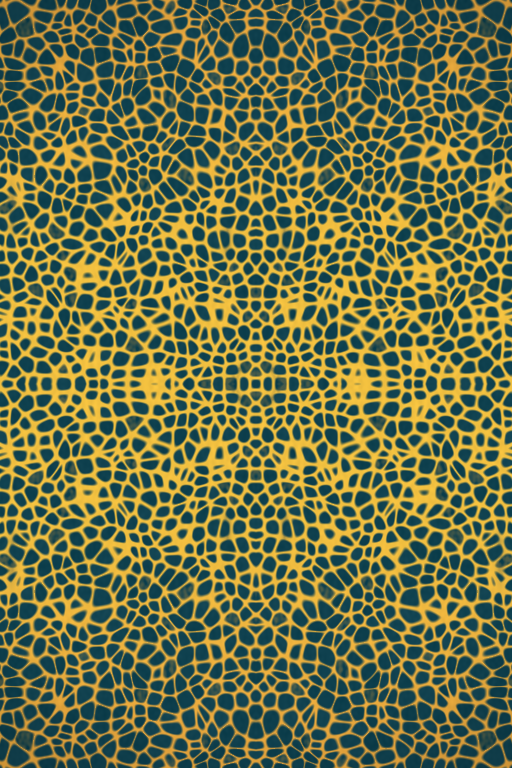
This pattern is drawn by a WebGL 2 fragment shader. Its source:

```glsl
#version 300 es
precision highp float;
// Mirrored web of golden membranes around rounded, dark teal cells.

#define CELLS 54.0        // cells per canvas height
#define CENTER_DENSITY 6.0
#define JITTER 0.92
#define ROUNDING 10.5
#define SOFTNESS 0.092
#define WALL 0.046        // wall half width, in cells
#define WARP 0.5
#define TEAL vec3(0.06, 0.255, 0.31)
#define GOLD vec3(0.95, 0.755, 0.25)
#define AMBER vec3(0.92, 0.66, 0.24)
#define OLIVE vec3(0.43, 0.42, 0.27)

uniform vec2 u_resolution;
out vec4 fragColor;

vec2 hash2(vec2 p) {
    vec3 q = fract(p.xyx * vec3(0.1031, 0.1030, 0.0973));
    q += dot(q, q.yzx + 33.33);
    return fract((q.xx + q.yz) * q.zy);
}

float gradientNoise(vec2 p) {
    vec2 i = floor(p), f = fract(p);
    vec2 u = f * f * f * (f * (f * 6.0 - 15.0) + 10.0);
    vec2 e = vec2(1.0, 0.0);
    float a = dot(hash2(i) * 2.0 - 1.0, f);
    float b = dot(hash2(i + e.xy) * 2.0 - 1.0, f - e.xy);
    float c = dot(hash2(i + e.yx) * 2.0 - 1.0, f - e.yx);
    float d = dot(hash2(i + 1.0) * 2.0 - 1.0, f - 1.0);
    return mix(mix(a, b, u.x), mix(c, d, u.x), u.y);
}

// Sites mirror across both axes; row and column zero lie on them.
vec2 cellSite(vec2 id) {
    vec2 offset = (hash2(abs(id) + 17.0) - 0.5) * JITTER;
    return sign(id) * (abs(id) + offset);
}

// x: rounded distance to the cell wall, yz: id of the cell.
vec3 roundedCells(vec2 q) {
    vec2 base = floor(q + 0.5), nearId = base, nearSite = base;
    float best = 1e3;
    for (int y = -1; y <= 1; y++)
    for (int x = -1; x <= 1; x++) {
        vec2 id = base + vec2(x, y), site = cellSite(id);
        float d = dot(site - q, site - q);
        if (d < best) { best = d; nearId = id; nearSite = site; }
    }
    float sum = 0.0;
    for (int y = -2; y <= 2; y++)
    for (int x = -2; x <= 2; x++) {
        vec2 id = nearId + vec2(x, y);
        if (id == nearId) continue;
        vec2 site = cellSite(id);
        float d = dot(0.5 * (nearSite + site) - q, normalize(site - nearSite));
        sum += exp(-ROUNDING * d);
    }
    return vec3(-log(sum) / ROUNDING, nearId);
}

// Star-like thickenings where many membranes meet: xy place, z radius.
float junctions(vec2 p) {
    vec3 nodes[12] = vec3[12](
        vec3(0.135, 0.0, 0.018), vec3(0.094, 0.200, 0.017),
        vec3(0.171, 0.212, 0.018), vec3(0.050, 0.236, 0.012),
        vec3(0.246, 0.298, 0.016), vec3(0.050, 0.344, 0.012),
        vec3(0.255, 0.420, 0.015), vec3(0.052, 0.098, 0.015),
        vec3(0.116, 0.122, 0.015), vec3(0.318, 0.266, 0.014),
        vec3(0.220, 0.148, 0.017), vec3(0.212, 0.030, 0.012));
    float total = 0.0;
    for (int i = 0; i < 12; i++) {
        vec2 d = (p - nodes[i].xy) / nodes[i].z;
        total += exp(-dot(d, d));
    }
    return min(total, 1.0);
}

void main() {
    vec2 p = abs(gl_FragCoord.xy - 0.5 * u_resolution) / u_resolution.y;
    float r = length(p);

    // Bend the grid while keeping the mirror axes straight.
    vec2 bend = vec2(gradientNoise(p * 14.0 + 4.0), gradientNoise(p * 14.0 + 31.0));
    vec2 q = p * (CELLS + CENTER_DENSITY * exp(-r * r * 20.0));
    q += WARP * 2.0 * bend * smoothstep(0.0, 0.08, p);
    vec3 cell = roundedCells(q);
    vec2 trait = hash2(abs(cell.yz) + 71.0);

    // Wall width grows along the middle band and at the junctions.
    float band = exp(-p.y * p.y * 13.0);
    float patches = gradientNoise(p * 27.0 + 8.0);
    float wall = WALL + 0.06 * band + 0.055 * patches + 0.15 * junctions(p);
    wall += 0.06 * (trait.x - 0.5);
    wall = max(wall, 0.005);
    float pixel = CELLS / u_resolution.y;
    float soft = max(SOFTNESS, 0.75 * pixel);
    float inside = smoothstep(-soft, soft, cell.x - wall);

    // Faint cells and brown streaks sunk into the membrane.
    float ring = exp(-pow((r - 0.029) / 0.004, 2.0)) * smoothstep(0.006, 0.02, p.x);
    float streak = exp(-pow((p.x - 0.038) / 0.005, 2.0) - pow((p.y - 0.19) / 0.022, 2.0));
    streak += exp(-pow((p.x - 0.318) / 0.005, 2.0) - pow((p.y - 0.225) / 0.03, 2.0));
    float grain = gradientNoise(p * vec2(170.0, 120.0));
    float stain = clamp((ring + streak) * (0.55 + grain), 0.0, 0.7);
    float faint = step(0.94, trait.y) * clamp(0.3 + grain, 0.0, 0.6);

    vec3 membrane = mix(GOLD, AMBER, smoothstep(0.15, 0.5, p.y));
    membrane *= 1.0 + 0.06 * grain;
    membrane = mix(membrane, OLIVE, stain);
    vec3 core = TEAL + 0.03 * (trait.x - 0.5) + 0.025 * grain;
    core = mix(core, OLIVE, faint);
    vec3 color = mix(membrane, core, inside);
    color *= 1.0 - 0.13 * smoothstep(0.4, 0.62, r);
    fragColor = vec4(color, 1.0);
}
```
